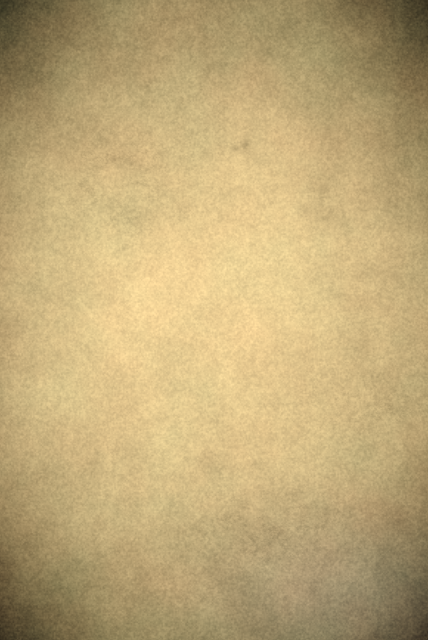
Reproduce this texture procedurally as a Shadertoy shader.

```glsl
// Aged parchment: warm ochre paper with soft stains, fine grain and a dark vignette.

float hash(vec2 cell) {
    vec3 h = fract(vec3(cell.xyx) * vec3(0.1031, 0.1030, 0.0973));
    h += dot(h, h.yzx + 33.33);
    return fract((h.x + h.y) * h.z);
}

// Smooth value noise, 0 to 1
float noise(vec2 p) {
    vec2 cell = floor(p);
    vec2 f = fract(p);
    f = f * f * (3.0 - 2.0 * f);
    return mix(mix(hash(cell), hash(cell + vec2(1, 0)), f.x),
               mix(hash(cell + vec2(0, 1)), hash(cell + vec2(1, 1)), f.x), f.y);
}

// Layered noise, centred on zero
float fbm(vec2 p, int octaves, float gain) {
    float sum = 0.0;
    float weight = 0.5;
    for (int i = 0; i < octaves; i++) {
        sum += weight * (noise(p) - 0.5);
        p = mat2(1.6, 1.2, -1.2, 1.6) * p + 17.3;
        weight *= gain;
    }
    return sum;
}

// Soft round spot: 1 in the middle, fading to 0
float spot(vec2 p, vec2 centre, vec2 radius) {
    vec2 d = (p - centre) / radius;
    return exp(-dot(d, d));
}

// Loss of light towards the edges, strongest in the corners
float vignette(vec2 uv) {
    vec2 q = abs(uv * 2.0 - 1.0);
    float sides = 0.17 * pow(q.x, 2.7);
    float ends = 0.29 * pow(q.y, 2.3);
    float corners = 0.23 * q.x * q.x * q.y * q.y;
    return sides + ends + corners;
}

// Fine fibres and pores, in three sizes
float paperGrain(vec2 p) {
    mat2 turn = mat2(0.8, 0.6, -0.6, 0.8);
    float pores = noise(p * 290.0) - 0.5;
    float grains = noise(turn * p * 190.0 + 41.0) - 0.5;
    float clumps = noise(turn * turn * p * 105.0 + 83.0) - 0.5;
    return 0.062 * pores + 0.064 * grains + 0.036 * clumps;
}

// Tone of the paper: ochre, a little less blue in the shadows
vec3 paperColor(float light) {
    float blue = mix(0.575, 0.630, smoothstep(0.3, 0.85, light));
    return light * vec3(1.0, 0.882, blue);
}

void mainImage(out vec4 fragColor, in vec2 fragCoord) {
    vec2 uv = fragCoord / iResolution.xy;
    vec2 p = fragCoord / iResolution.x;

    // Cloudy stains from broad to small, with faint vertical and level streaks
    float clouds = fbm(p * 4.0 + 3.7, 4, 0.55);
    float blotches = fbm(p * 12.0 + 21.0, 5, 0.7);
    float upright = fbm(p * vec2(46.0, 5.0) + 9.0, 2, 0.6);
    float level = fbm(p * vec2(7.0, 34.0) + 31.0, 2, 0.6);
    float light = 0.917 - vignette(uv);
    light += 0.11 * clouds + 0.085 * blotches + 0.025 * (upright + level);

    // Worn, speckled areas
    float worn = spot(uv, vec2(0.28, 0.71), vec2(0.18, 0.08))
               + spot(uv, vec2(0.64, 0.17), vec2(0.22, 0.07))
               + spot(uv, vec2(0.88, 0.37), vec2(0.13, 0.05));
    float speckle = smoothstep(-0.05, 0.35, fbm(p * vec2(42.0, 58.0), 4, 0.75));
    light -= worn * (0.025 + 0.06 * speckle);

    // Small ink smudge
    float smudge = spot(uv, vec2(0.573, 0.774), vec2(0.010, 0.006))
                 + 0.5 * spot(uv, vec2(0.550, 0.768), vec2(0.012, 0.004));
    light -= 0.17 * smudge * (0.6 + 0.8 * noise(p * 90.0));

    light += paperGrain(p);
    vec3 color = paperColor(max(light, 0.2));

    // Rosy and olive drifts, and a grey cast at the lower right
    float drift = fbm(p * 7.0 + 55.0, 4, 0.6);
    color += drift * vec3(0.035, -0.02, -0.015);
    float grey = spot(uv, vec2(0.8, 0.07), vec2(0.3, 0.12));
    color += grey * vec3(-0.015, 0.0, 0.04);

    fragColor = vec4(clamp(color, 0.0, 1.0), 1.0);
}
```
